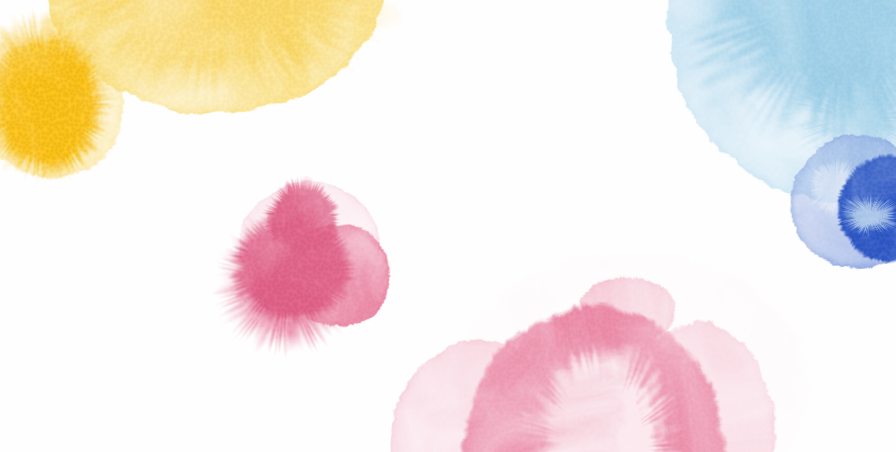
A WebGL 2 fragment shader for this background:

```glsl
#version 300 es
precision highp float;

uniform vec2 u_resolution;
out vec4 outColor;

const vec3 PAPER = vec3(0.997, 0.997, 0.998);
const vec3 LEMON = vec3(0.98, 0.89, 0.57);
const vec3 GOLD = vec3(0.97, 0.82, 0.34);
const vec3 AMBER = vec3(0.97, 0.75, 0.10);
const vec3 BLUSH = vec3(0.96, 0.76, 0.82);
const vec3 ROSE = vec3(0.92, 0.55, 0.66);
const vec3 CRIMSON = vec3(0.87, 0.38, 0.53);
const vec3 SKY = vec3(0.82, 0.91, 0.96);
const vec3 AZURE = vec3(0.60, 0.80, 0.90);
const vec3 COBALT = vec3(0.19, 0.35, 0.77);
const vec3 PERIWINKLE = vec3(0.55, 0.65, 0.88);

// Layered sines, turned and warped at each octave
float mottle(vec2 p) {
    float sum = 0.0, amp = 0.55;
    for (int i = 0; i < 5; i++) {
        p = mat2(0.8, 0.6, -0.6, 0.8) * p * 1.8 + 1.7;
        p += 0.7 * sin(p.yx * 1.3);
        sum += amp * sin(p.x) * sin(p.y);
        amp *= 0.6;
    }
    return sum;
}

vec2 hash2(vec2 p) {
    vec2 h = vec2(dot(p, vec2(127.1, 311.7)), dot(p, vec2(269.5, 183.3)));
    return fract(sin(h) * 43758.5);
}

// Cellular noise: distance to the nearest scattered point
float cells(vec2 p) {
    vec2 id = floor(p), f = fract(p);
    float nearest = 2.0;
    for (int y = -1; y <= 1; y++)
        for (int x = -1; x <= 1; x++) {
            vec2 o = vec2(x, y);
            nearest = min(nearest, length(o + hash2(id + o) - f));
        }
    return nearest;
}

// Bleeding spokes around a centre
float spokes(vec2 q) {
    float a = atan(q.y, q.x), r = length(q);
    return 0.5 * sin(a * 31.0 + 3.0 * sin(a * 7.0) + r * 20.0)
         + 0.5 * sin(a * 53.0 + 4.0 * sin(a * 11.0) - r * 35.0);
}

// Approximate depth inside an ellipse, positive inside
float depth(vec2 q, vec2 radius) {
    float k = length(q / radius);
    return k * (1.0 - k) / max(length(q / (radius * radius)), 0.001);
}

// One layer of pigment: rough edge, mottled body and a darker dried rim
vec3 wash(vec3 base, vec2 p, vec2 centre, vec2 radius, vec3 pigment,
          float density, float soft, float rough, float rim) {
    vec2 q = p - centre;
    float d = depth(q, radius);
    d += rough * (mottle(p * 9.0) + 0.5 * mottle(p * 34.0));
    d += 0.4 * soft * spokes(q);
    float edge = max(soft, 1.0 / u_resolution.y);
    float cover = smoothstep(-edge, edge, d);
    float body = density * (1.0 + 0.4 * mottle(p * 6.0 + centre * 5.0));
    float line = rim * exp(-abs(d) * 130.0) * (0.6 + 0.5 * mottle(p * 14.0));
    return mix(base, pigment, clamp(cover * (body + line), 0.0, 1.0));
}

vec3 yellows(vec3 c, vec2 p) {
    c = wash(c, p, vec2(0.478, 1.065), vec2(0.382, 0.320), LEMON, 0.80, 0.003, 0.009, 0.5);
    c = wash(c, p, vec2(0.490, 1.090), vec2(0.330, 0.240), GOLD, 0.60, 0.090, 0.020, 0.0);
    c = wash(c, p, vec2(0.110, 0.760), vec2(0.165, 0.150), LEMON, 0.50, 0.004, 0.008, 0.4);
    c = wash(c, p, vec2(0.085, 0.790), vec2(0.145, 0.155), GOLD, 0.55, 0.035, 0.010, 0.0);
    return wash(c, p, vec2(0.100, 0.770), vec2(0.118, 0.138), AMBER, 0.90, 0.025, 0.010, 0.0);
}

vec3 pinkBloom(vec3 c, vec2 p) {
    c = wash(c, p, vec2(0.685, 0.458), vec2(0.155, 0.140), BLUSH, 0.22, 0.002, 0.005, 0.45);
    c = wash(c, p, vec2(0.745, 0.390), vec2(0.120, 0.115), ROSE, 0.80, 0.003, 0.007, 0.4);
    c = wash(c, p, vec2(0.635, 0.375), vec2(0.125, 0.130), ROSE, 0.65, 0.035, 0.008, 0.0);
    c = wash(c, p, vec2(0.667, 0.515), vec2(0.080, 0.078), CRIMSON, 0.75, 0.012, 0.010, 0.0);
    return wash(c, p, vec2(0.645, 0.405), vec2(0.122, 0.115), CRIMSON, 0.85, 0.018, 0.008, 0.0);
}

vec3 pinkArch(vec3 c, vec2 p) {
    c = wash(c, p, vec2(1.400, 0.150), vec2(0.390, 0.290), BLUSH, 0.04, 0.010, 0.010, 0.0);
    c = wash(c, p, vec2(1.060, 0.030), vec2(0.195, 0.215), BLUSH, 0.45, 0.003, 0.008, 0.4);
    c = wash(c, p, vec2(1.540, 0.060), vec2(0.175, 0.220), BLUSH, 0.38, 0.004, 0.014, 0.3);
    c = wash(c, p, vec2(1.390, 0.315), vec2(0.105, 0.075), BLUSH, 0.65, 0.003, 0.008, 0.3);
    c = wash(c, p, vec2(1.315, -0.020), vec2(0.290, 0.343), ROSE, 0.80, 0.008, 0.009, 0.1);
    vec3 pale = mix(PAPER, BLUSH, 0.35);
    return wash(c, p, vec2(1.330, 0.010), vec2(0.145, 0.195), pale, 0.90, 0.040, 0.022, 0.0);
}

vec3 blues(vec3 c, vec2 p) {
    c = wash(c, p, vec2(1.848, 0.948), vec2(0.367, 0.390), SKY, 0.75, 0.003, 0.009, 0.6);
    c = wash(c, p, vec2(1.880, 0.990), vec2(0.300, 0.240), AZURE, 0.75, 0.090, 0.025, 0.0);
    c = wash(c, p, vec2(1.900, 0.740), vec2(0.100, 0.120), AZURE, 0.45, 0.060, 0.020, 0.0);
    c = wash(c, p, vec2(1.900, 0.555), vec2(0.148, 0.150), PERIWINKLE, 0.55, 0.003, 0.008, 0.6);
    c = wash(c, p, vec2(1.850, 0.590), vec2(0.050, 0.040), PAPER, 0.60, 0.020, 0.020, 0.0);
    c = wash(c, p, vec2(1.958, 0.540), vec2(0.100, 0.118), COBALT, 0.90, 0.006, 0.008, 0.1);
    return wash(c, p, vec2(1.925, 0.522), vec2(0.045, 0.026), SKY, 0.65, 0.018, 0.015, 0.0);
}

void main() {
    vec2 p = gl_FragCoord.xy / u_resolution.y;
    vec3 color = blues(pinkArch(pinkBloom(yellows(PAPER, p), p), p), p);

    // Paper grain shows only where pigment has settled
    float pigmentLoad = 1.0 - min(color.r, min(color.g, color.b));
    color += 0.09 * pigmentLoad * (cells(p * 110.0) - 0.45);
    outColor = vec4(clamp(color, 0.0, 1.0), 1.0);
}
```
